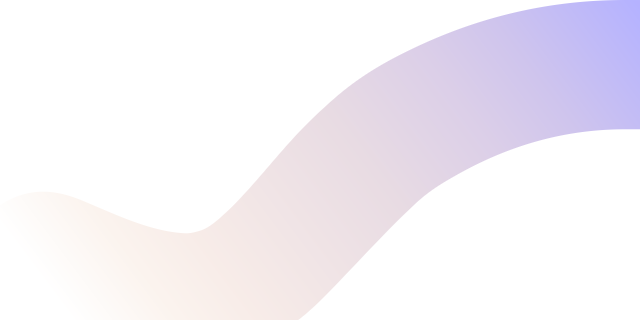
A Shadertoy shader for this background:

```glsl
// Cubic through two knots (x, height, slope), straight beyond its ends
float hermite(vec3 a, vec3 b, float x) {
    float span = b.x - a.x;
    float t = clamp((x - a.x) / span, 0.0, 1.0);
    float u = 1.0 - t;
    float height = a.y * u * u * (1.0 + 2.0 * t) + b.y * t * t * (3.0 - 2.0 * t);
    float bend = span * t * u * (a.z * u - b.z * t);
    return height + bend + min(x - a.x, 0.0) * a.z + max(x - b.x, 0.0) * b.z;
}

float upperEdge(float x) {
    vec3 knots[10] = vec3[10](
        vec3(0.0, 0.359, 0.65), vec3(0.135, 0.401, 0.0),
        vec3(0.260, 0.372, -0.42), vec3(0.578, 0.271, -0.05),
        vec3(0.625, 0.279, 0.30), vec3(0.703, 0.333, 0.92),
        vec3(0.911, 0.562, 1.10), vec3(1.042, 0.690, 0.88),
        vec3(1.302, 0.854, 0.47), vec3(1.953, 1.0, 0.0));
    float height = hermite(knots[0], knots[1], x);
    for (int i = 1; i < 9; i++) {
        if (x >= knots[i].x) height = hermite(knots[i], knots[i + 1], x);
    }
    return height;
}

float lowerEdge(float x) {
    vec3 knots[5] = vec3[5](
        vec3(0.932, 0.0, 0.75), vec3(1.042, 0.102, 1.03),
        vec3(1.302, 0.367, 0.92), vec3(1.432, 0.456, 0.56),
        vec3(1.953, 0.596, 0.0));
    float height = hermite(knots[0], knots[1], x);
    for (int i = 1; i < 4; i++) {
        if (x >= knots[i].x) height = hermite(knots[i], knots[i + 1], x);
    }
    return height;
}

// Coverage of the positive side, softened over one pixel
float cover(float d) {
    return clamp(0.5 + d / max(length(vec2(dFdx(d), dFdy(d))), 1e-5), 0.0, 1.0);
}

// White through cream and rose to periwinkle; rgb with stop position in w
vec3 ribbonColor(float along) {
    vec4 stops[7] = vec4[7](
        vec4(1.0, 1.0, 1.0, 0.18), vec4(0.985, 0.955, 0.935, 0.44),
        vec4(0.97, 0.925, 0.91, 0.65), vec4(0.91, 0.86, 0.89, 1.21),
        vec4(0.86, 0.81, 0.91, 1.56), vec4(0.81, 0.77, 0.93, 1.80),
        vec4(0.71, 0.70, 1.0, 2.18));
    vec3 color = stops[0].rgb;
    for (int i = 1; i < 7; i++) {
        float t = (along - stops[i - 1].w) / (stops[i].w - stops[i - 1].w);
        color = mix(color, stops[i].rgb, clamp(t, 0.0, 1.0));
    }
    return color;
}

void mainImage(out vec4 fragColor, in vec2 fragCoord) {
    vec2 p = fragCoord / iResolution.y;

    // Ribbon between the two edges
    float ribbon = cover(upperEdge(p.x) - p.y) * cover(p.y - lowerEdge(p.x));

    // Diagonal tint over white
    vec3 tint = ribbonColor(dot(p, vec2(0.8, 0.6)));
    fragColor = vec4(mix(vec3(1.0), tint, ribbon), 1.0);
}
```
